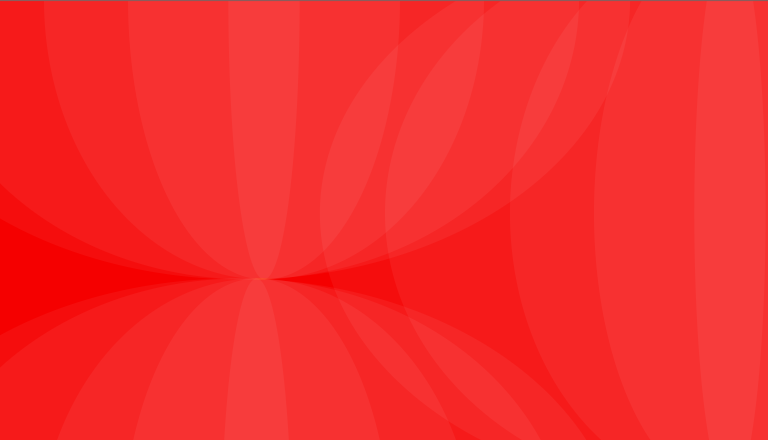
This background is drawn by a WebGL 2 fragment shader. Its source:

```glsl
#version 300 es
precision highp float;
// Red backdrop of three nested families of translucent, overlapping ellipses.

#define ASPECT 1.7455
#define VEIL 0.052
#define HALF_HEIGHT 0.635
#define UPPER_CENTER vec2(0.600, 1.000)
#define LOWER_CENTER vec2(0.583, -0.268)
#define RIGHT_CENTER vec2(1.659, 0.515)
#define BASE_RED vec3(0.960, 0.000, 0.000)
#define RIM_GRAY vec3(0.550, 0.360, 0.360)
#define SPARK_ORANGE vec3(1.000, 0.350, 0.050)

uniform vec2 u_resolution;
out vec4 outColor;

const int RINGS = 5;
const float HALF_WIDTHS[RINGS] = float[](0.081, 0.309, 0.500, 0.750, 0.882);
const float SHIFTS[RINGS] = float[](0.0, 0.0, 0.0, -0.034, -0.050);

// Approximate signed distance to an axis-aligned ellipse.
float ellipseDistance(vec2 p, vec2 radii) {
    float k = length(p / radii);
    float slope = length(p / (radii * radii));
    return k * (k - 1.0) / max(slope, 1e-4);
}

// Number of nested ellipses covering a point, with smooth edges.
float countLayers(vec2 p, vec2 center, float pixel) {
    float layers = 0.0;
    for (int i = 0; i < RINGS; i++) {
        vec2 q = p - center - vec2(SHIFTS[i], 0.0);
        float d = ellipseDistance(q, vec2(HALF_WIDTHS[i], HALF_HEIGHT));
        layers += clamp(0.5 - d / pixel, 0.0, 1.0);
    }
    return layers;
}

void main() {
    vec2 uv = gl_FragCoord.xy / u_resolution;
    vec2 p = uv * vec2(ASPECT, 1.0);
    float pixel = 1.0 / u_resolution.y;

    // Each covering ellipse adds one thin white veil.
    float layers = countLayers(p, UPPER_CENTER, pixel)
                 + countLayers(p, LOWER_CENTER, pixel)
                 + countLayers(p, RIGHT_CENTER, pixel);
    vec3 color = mix(vec3(1.0), BASE_RED, pow(1.0 - VEIL, layers));

    // Faint spark where the upper and lower families touch.
    vec2 s = (p - vec2(0.595, 0.366)) / vec2(0.018, 0.002);
    color = mix(color, SPARK_ORANGE, 0.4 * exp(-dot(s, s)));

    // Hairline along the top edge.
    float rim = clamp((uv.y - 0.9975) / pixel + 0.5, 0.0, 1.0);
    color = mix(color, RIM_GRAY, rim);

    outColor = vec4(color, 1.0);
}
```
